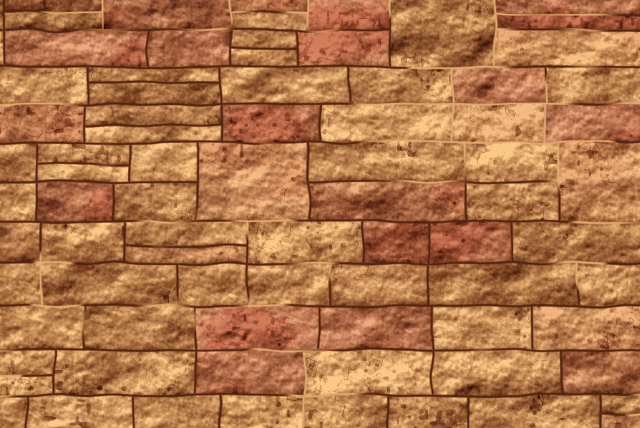
This texture is drawn by a WebGL 2 fragment shader. Its source:

```glsl
#version 300 es
precision highp float;

#define MACRO_WIDTH 0.5     // width of a pair of stones, canvas heights
#define EDGE_JITTER 0.42    // wander of the upright joints
#define TALL_CHANCE 0.34    // stones spanning two courses
#define THIN_CHANCE 0.17    // stones split into two thin slabs
#define JOINT 0.0024        // half width of a joint
#define WAVINESS 0.009      // unevenness of stone outlines
#define RELIEF 1.9          // strength of the chiselled shading
#define GRAIN 0.20          // fine speckle
#define STONE_VARIETY 0.20  // tone spread between stones
#define MEAN_TONE 0.80

uniform vec2 u_resolution;
out vec4 outColor;

float hash(vec2 p) {
  vec3 q = fract(p.xyx * 0.1031);
  q += dot(q, q.yzx + 33.33);
  return fract((q.x + q.y) * q.z);
}

float noise(vec2 p) {
  vec2 i = floor(p), f = fract(p);
  f = f * f * (3.0 - 2.0 * f);
  return mix(mix(hash(i), hash(i + vec2(1, 0)), f.x),
             mix(hash(i + vec2(0, 1)), hash(i + vec2(1, 1)), f.x), f.y);
}

float fbm(vec2 p) {
  float sum = 0.0, amp = 0.5;
  for (int k = 0; k < 5; k++) {
    sum += amp * noise(p);
    p = mat2(1.6, 1.2, -1.2, 1.6) * p + 7.3;
    amp *= 0.5;
  }
  return sum;
}

// Rough split face: broad scallops plus broken detail
float faceHeight(vec2 p) {
  float scallop = abs(noise(p * vec2(13.0, 9.0)) * 2.0 - 1.0);
  return fbm(p * vec2(15.0, 19.0)) + 0.22 * scallop;
}

float macroEdge(float i, float band) {
  return i + EDGE_JITTER * (hash(vec2(i, band) + 41.0) - 0.5);
}

// Returns the stone id; lo and hi are its corners in (macro, course) units
vec2 findStone(vec2 g, out vec2 lo, out vec2 hi) {
  float band = floor((g.y - 1.0) * 0.5);
  float i = floor(g.x);
  if (g.x < macroEdge(i, band)) i -= 1.0;
  else if (g.x >= macroEdge(i + 1.0, band)) i += 1.0;
  lo = vec2(macroEdge(i, band), band * 2.0 + 1.0);
  hi = vec2(macroEdge(i + 1.0, band), lo.y + 2.0);

  // Two stones side by side, one of them sometimes two courses tall
  float kind = hash(vec2(i, band) + 83.0);
  float course = step(lo.y + 1.0, g.y);
  bool tallPair = kind < TALL_CHANCE;
  float splitSeed = tallPair ? 0.0 : course + 1.0;
  float cut = mix(lo.x, hi.x, mix(0.34, 0.66, hash(vec2(i * 3.0 + splitSeed, band + 19.0))));
  bool right = g.x > cut;
  if (right) lo.x = cut; else hi.x = cut;
  vec2 id = vec2(i * 2.0 + float(right), band * 4.0);
  if (tallPair && right == (kind < TALL_CHANCE * 0.5)) return id;

  lo.y += course;
  hi.y = lo.y + 1.0;
  id.y += course * 2.0;
  if (hash(id + 127.0) < THIN_CHANCE) {
    float slab = lo.y + mix(0.4, 0.6, hash(id + 61.0));
    if (g.y > slab) { lo.y = slab; id.y += 1.0; } else hi.y = slab;
  }
  return id;
}

void main() {
  vec2 p = gl_FragCoord.xy / u_resolution.y;
  float px = 1.0 / u_resolution.y;

  // Wavy outlines, courses a little taller towards the bottom
  vec2 w = p + WAVINESS * (vec2(noise(p * 17.0), noise(p * 15.0 + 50.0)) - 0.5);
  float courseRate = 9.0 + 3.1 * w.y;
  vec2 g = vec2(w.x / MACRO_WIDTH, 0.307 + 9.0 * w.y + 1.55 * w.y * w.y);
  vec2 lo, hi;
  vec2 id = findStone(g, lo, hi);
  vec2 scale = vec2(MACRO_WIDTH, 1.0 / courseRate);
  vec2 below = (g - lo) * scale, above = (hi - g) * scale;
  float edge = min(min(below.x, above.x), min(below.y, above.y));

  // Light from the upper left on the rough face
  vec2 local = p + 5.0 * vec2(hash(id + 11.0), hash(id + 23.0));
  vec2 toLight = 0.008 * vec2(-0.45, 0.89);
  float shade = faceHeight(local) - faceHeight(local + toLight);
  float stain = fbm(local * vec2(7.0, 10.0) + 30.0);
  float speckle = noise(p * 170.0) * 0.6 + noise(p * 310.0) * 0.4 - 0.5;

  float tone = MEAN_TONE + STONE_VARIETY * (hash(id + 5.0) - 0.5);
  tone += RELIEF * shade + GRAIN * speckle + 0.35 * (stain - 0.48);
  tone += 0.06 * exp(-above.y / 0.010) - 0.13 * exp(-below.y / 0.010);
  tone -= 0.10 * exp(-edge / 0.005);
  vec2 c = gl_FragCoord.xy / u_resolution - 0.5;
  tone -= 0.16 * dot(c, c);

  // Scattered pits and hairline cracks
  float vein = abs(fbm(local * 11.0 + 70.0) - 0.48);
  tone -= 0.16 * (1.0 - smoothstep(0.0, 0.012, vein)) * smoothstep(0.45, 0.6, stain);
  tone -= 0.25 * smoothstep(0.72, 0.85, noise(local * 75.0)) * smoothstep(0.52, 0.66, stain);

  // Dark gaps, pale mortar in places
  float joint = 1.0 - smoothstep(JOINT - px, JOINT + px, edge);
  float mortar = smoothstep(0.58, 0.72, noise(p * 8.0 + 90.0));
  tone = mix(tone, mix(0.32, 0.90, mortar), joint);
  tone = clamp(tone, 0.16, 1.0);

  // Sandstone ramp, with rose and rust stones more common near the top
  vec3 color = vec3(0.97, 0.77, 0.54) * pow(vec3(tone), vec3(1.0, 1.5, 1.85));
  float rose = smoothstep(0.55, 0.95, hash(id + 37.0) + 0.25 * smoothstep(0.75, 1.0, p.y));
  float rust = rose * smoothstep(0.46, 0.62, stain);
  color *= mix(vec3(1.01, 1.02, 0.98), vec3(0.96, 0.86, 0.92), rose * (1.0 - joint));
  color *= mix(vec3(1.0), vec3(0.88, 0.72, 0.70), rust * (1.0 - joint));
  outColor = vec4(color, 1.0);
}
```
